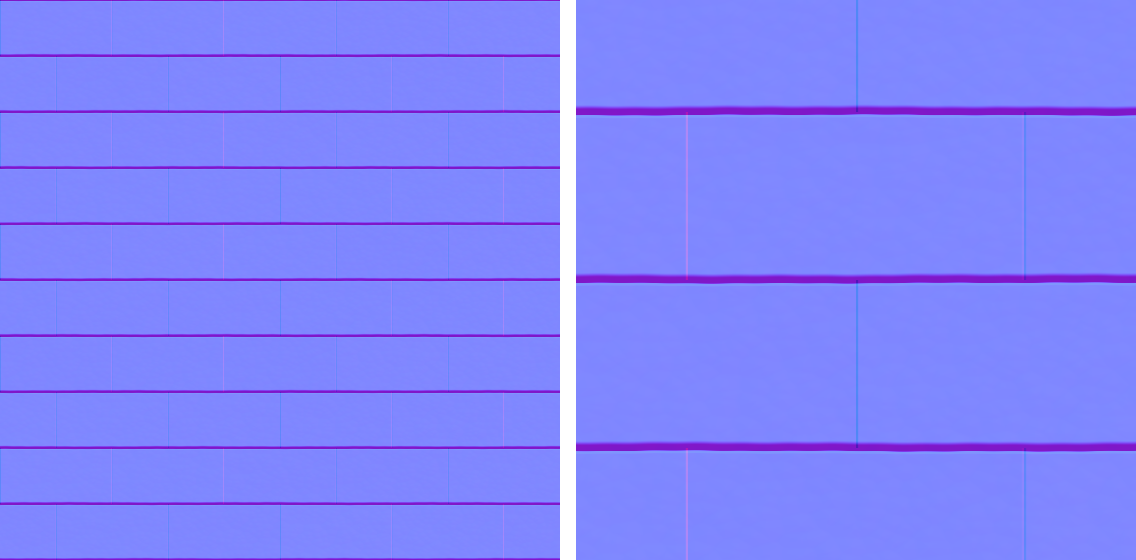
Left: the whole. Right: its middle third, enlarged.
Write a Shadertoy shader that draws this texture map.

```glsl
// Normal map of flat shingles: half-offset courses with deep ledges and hairline joints.

const float TAU = 6.2831853;
const vec2 TILES = vec2(5.0, 10.0);        // tiles across, courses down
const vec2 FACE_SLOPE = vec2(0.0, 0.06);   // slight upward tilt of every face
const float LEDGE_SLOPE = -0.82;
const float LIP_SLOPE = 0.17;
const float JOINT_SLOPE = 0.36;
const float JOINT_WIDTH = 0.0013;
// Balance of each joint: -1 shows its left-facing side, +1 its right-facing side.
const float JOINT_LEAN[5] = float[5](-1.0, -0.4, 0.3, -0.6, 1.0);

float hash(vec2 p) {
    vec3 q = fract(vec3(p.xyx) * 0.1031);
    q += dot(q, q.yzx + 33.33);
    return fract((q.x + q.y) * q.z);
}

vec2 hash2(vec2 p) {
    return vec2(hash(p), hash(p + 47.3));
}

// Distance to the nearest scattered point, seamless over the given period.
float cellular(vec2 p, vec2 period) {
    vec2 cell = floor(p);
    float nearest = 2.0;
    for (int y = -1; y <= 1; y++) {
        for (int x = -1; x <= 1; x++) {
            vec2 c = cell + vec2(x, y);
            nearest = min(nearest, distance(p, c + hash2(mod(c, period))));
        }
    }
    return nearest;
}

// Shallow surface grain as a slope, from differences of cellular height.
vec2 grainSlope(vec2 uv, vec2 frequency, float strength) {
    vec2 p = uv * frequency;
    float e = 0.2;
    float h = cellular(p, frequency);
    return strength * vec2(cellular(p + vec2(e, 0.0), frequency) - h,
                           cellular(p + vec2(0.0, e), frequency) - h) / e;
}

// Share of a pixel centred on x that lies between lo and hi.
float coverage(float x, float lo, float hi, float pixel) {
    float overlap = min(x + 0.5 * pixel, hi) - max(x - 0.5 * pixel, lo);
    return clamp(overlap / pixel, 0.0, 1.0);
}

// Small waver of a course edge, periodic across the canvas.
float edgeWaver(float x, float course) {
    float phase = course * 2.4;
    return 0.00022 * sin(TAU * 3.0 * x + phase)
         + 0.00014 * sin(TAU * 11.0 * x - phase * 1.7)
         + 0.00009 * sin(TAU * 37.0 * x + phase * 3.1);
}

// Pair of opposed hairline bevels on either side of a vertical joint.
float jointSlope(float d, float lean, float pixel) {
    float rightFacing = coverage(d, -JOINT_WIDTH, 0.0, pixel) * (0.5 + 0.5 * lean);
    float leftFacing = coverage(d, 0.0, JOINT_WIDTH, pixel) * (0.5 - 0.5 * lean);
    return JOINT_SLOPE * (rightFacing - leftFacing);
}

// Ledge profile across a course edge: pale lip below, dark core, soft ramp above.
float ledgeSlope(float d, float faceSlope, float pixel) {
    float lip = coverage(d, -0.0034, -0.0018, pixel);
    float rise = smoothstep(-0.0018 - 0.5 * pixel, -0.0018 + 0.5 * pixel, d);
    float fall = 1.0 - smoothstep(0.0016 - 0.2 * pixel, 0.0044 + 0.2 * pixel, d);
    return mix(mix(faceSlope, LIP_SLOPE, lip), LEDGE_SLOPE, rise * fall);
}

void mainImage(out vec4 fragColor, in vec2 fragCoord) {
    vec2 uv = fragCoord / iResolution.xy;
    vec2 pixel = 1.0 / iResolution.xy;

    // Running-bond layout
    float course = floor(uv.y * TILES.y);
    float evenCourse = 1.0 - mod(course, 2.0);
    float along = uv.x * TILES.x + 0.5 * evenCourse;
    vec2 tile = vec2(mod(floor(along), TILES.x), course);

    // Tile face with its own slight tilt and grain
    vec2 slope = FACE_SLOPE + (hash2(tile + 5.0) - 0.5) * vec2(0.014, 0.012);
    slope += grainSlope(uv, vec2(70.0, 110.0), 0.009);
    slope += grainSlope(uv, vec2(23.0, 31.0), 0.005);

    // Vertical joints
    float joint = floor(along + 0.5);
    float halfStep = 2.0 * joint - evenCourse;
    float lean = JOINT_LEAN[int(mod(halfStep + 5.0, 5.0))];
    slope.x += jointSlope(uv.x - halfStep / (2.0 * TILES.x), lean, pixel.x);

    // Course ledges
    float edge = floor(uv.y * TILES.y + 0.5);
    float waver = edgeWaver(uv.x, mod(edge, TILES.y));
    slope.y = ledgeSlope(uv.y - edge / TILES.y + waver, slope.y, pixel.y);

    // Pack the unit normal into colour
    vec3 normal = vec3(slope, sqrt(max(0.0, 1.0 - dot(slope, slope))));
    fragColor = vec4(0.5 + 0.5 * normal, 1.0);
}
```
